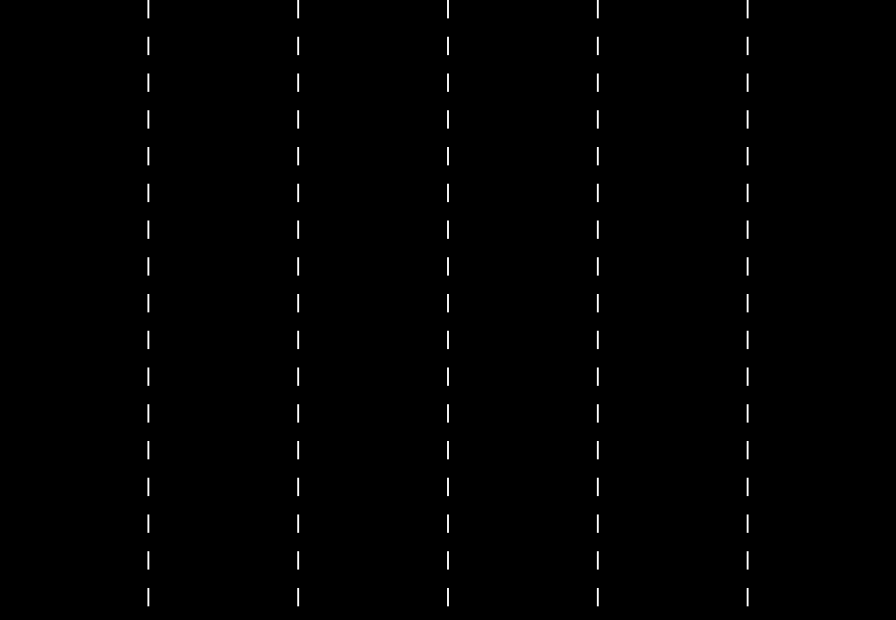
Give the GLSL for this pattern, as a Shadertoy shader.

```glsl
// Thin white dashed verticals, evenly spaced on black.
// Each line is an interval repeated by rounding; exact box coverage per pixel
// keeps hairlines smooth and equally bright at any canvas size.

#define LINE_COLOR vec3(1.0)
#define BACK_COLOR vec3(0.0)
#define COLUMN_SPACING 0.1672   // fraction of canvas width
#define COLUMN_CENTER 0.5       // position of the middle line
#define LINE_WIDTH 0.0021       // fraction of canvas width
#define DASH_PERIOD 0.05927     // fraction of canvas height
#define DASH_FILL 0.5           // drawn part of each period

// Share of a pixel of size px centred at x that lies within [low, high].
float coverage(float x, float px, float low, float high) {
    float overlap = min(x + 0.5 * px, high) - max(x - 0.5 * px, low);
    return clamp(overlap / px, 0.0, 1.0);
}

// Signed offset from the nearest multiple of period.
float repeatCentered(float x, float period) {
    return x - period * round(x / period);
}

void mainImage(out vec4 fragColor, in vec2 fragCoord) {
    vec2 uv = fragCoord / iResolution.xy;
    vec2 px = 1.0 / iResolution.xy;

    // Equally spaced columns
    float columnX = repeatCentered(uv.x - COLUMN_CENTER, COLUMN_SPACING);
    float column = coverage(columnX, px.x, -0.5 * LINE_WIDTH, 0.5 * LINE_WIDTH);

    // Dashes run down from the top edge, starting with a full dash
    float halfDash = 0.5 * DASH_FILL * DASH_PERIOD;
    float dashY = repeatCentered(1.0 - uv.y - halfDash, DASH_PERIOD);
    float dash = coverage(dashY, px.y, -halfDash, halfDash);

    fragColor = vec4(mix(BACK_COLOR, LINE_COLOR, column * dash), 1.0);
}
```
